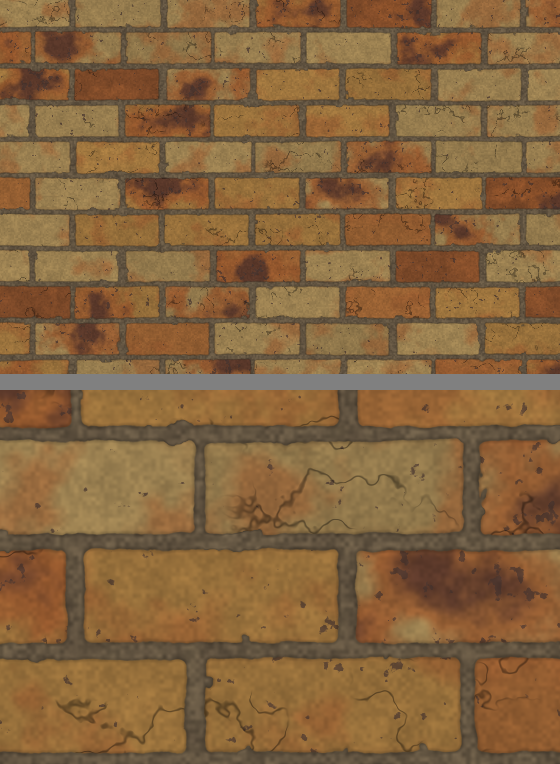
Top, the full canvas; bottom, a detail of the centre.
Write a WebGL 2 fragment shader that draws this texture.

```glsl
#version 300 es
precision highp float;
// Weathered yellow brick wall in running bond with sandy mortar.
// Each brick is a ragged rounded box; hashes pick its tint, size and tilt,
// and fractal noise adds orange firing, scorches, pits, cracks and grain.

uniform vec2 u_resolution;
out vec4 fragColor;

const vec2 PITCH = vec2(0.2414, 0.0972);   // brick plus joint, canvas height = 1

float hash(vec2 p) {
    vec3 q = fract(p.xyx * 0.1031);
    q += dot(q, q.yzx + 33.33);
    return fract((q.x + q.y) * q.z);
}

float noise(vec2 p) {
    vec2 i = floor(p), f = fract(p);
    f = f * f * (3.0 - 2.0 * f);
    return mix(mix(hash(i), hash(i + vec2(1, 0)), f.x),
               mix(hash(i + vec2(0, 1)), hash(i + vec2(1, 1)), f.x), f.y);
}

float fbm(vec2 p) {
    float sum = 0.0, amp = 0.533;
    for (int i = 0; i < 4; i++) {
        sum += amp * noise(p);
        p = mat2(1.6, 1.2, -1.2, 1.6) * p + 5.7;
        amp *= 0.5;
    }
    return sum;
}

float roundedBox(vec2 p, vec2 halfSize, float radius) {
    vec2 d = abs(p) - halfSize + radius;
    return length(max(d, 0.0)) + min(max(d.x, d.y), 0.0) - radius;
}

// Fired clay tint: mostly pale yellow, some amber, few orange, brown or red
vec3 clayTint(float pick) {
    vec3 tint = vec3(0.585, 0.485, 0.305);
    tint = mix(tint, vec3(0.60, 0.445, 0.235), step(0.60, pick));
    tint = mix(tint, vec3(0.58, 0.37, 0.195), step(0.83, pick));
    tint = mix(tint, vec3(0.46, 0.27, 0.15), step(0.91, pick));
    tint = mix(tint, vec3(0.56, 0.25, 0.17), step(0.96, pick));
    return mix(tint, vec3(0.42, 0.32, 0.28), step(0.985, pick));
}

vec3 brickColor(vec2 q, vec2 id, float d) {
    vec2 s = q + id * 3.17;
    float wear = hash(id + 41.0);
    float cloud = fbm(s * 16.0);
    vec3 color = clayTint(hash(id + 17.0));
    color *= 0.95 + 0.10 * hash(id + 29.0);

    // Orange firing: soft clouds, stronger along the edges
    float wash = smoothstep(0.54, 0.82, cloud + 0.16 * wear);
    wash += 0.25 * smoothstep(-0.010, 0.0, d) * wear;
    color = mix(color, vec3(0.58, 0.34, 0.18), 0.55 * min(wash, 1.0));

    // Scorched patch near one end of some bricks
    float scorched = step(0.76, wear);
    vec2 spot = vec2(hash(id + 53.0) - 0.5, hash(id + 59.0) - 0.5) * vec2(0.20, 0.06);
    float heat = 1.0 - length((q - spot) * vec2(9.5, 17.0)) + 3.0 * (cloud - 0.5);
    color = mix(color, vec3(0.57, 0.33, 0.17), 0.8 * scorched * smoothstep(-0.7, 0.2, heat));
    color = mix(color, vec3(0.30, 0.19, 0.16), 0.8 * scorched * smoothstep(0.2, 1.0, heat));

    // Dark pits, denser on worn bricks and inside scorches
    float pits = fbm(s * 95.0 + 8.0) + 0.08 * wear + 0.10 * scorched * clamp(heat, 0.0, 1.0);
    color = mix(color, vec3(0.27, 0.20, 0.18), 0.7 * smoothstep(0.80, 0.87, pits));

    // Hairline cracks follow a broken noise contour
    float ridge = abs(fbm(s * 24.0 + 31.0) - 0.5);
    float broken = smoothstep(0.50, 0.66, noise(s * 20.0 + 3.0));
    float crack = (1.0 - smoothstep(0.0, 0.028, ridge)) * broken;
    color *= 1.0 - 0.36 * crack * step(0.45, hash(id + 67.0));

    // Mottling, grain and a darkened rim
    color *= 0.91 + 0.18 * fbm(s * 60.0);
    color *= 0.93 + 0.14 * noise(s * 260.0);
    return color * (1.0 - 0.15 * smoothstep(-0.0035, 0.0, d));
}

vec3 mortarColor(vec2 p, float d) {
    vec3 color = mix(vec3(0.33, 0.28, 0.22), vec3(0.44, 0.38, 0.29), fbm(p * 70.0));
    color *= 0.85 + 0.30 * noise(p * 240.0);
    return color * (0.82 + 0.18 * smoothstep(0.0, 0.004, d));
}

void main() {
    vec2 p = gl_FragCoord.xy / u_resolution.y;
    float pixel = 1.0 / u_resolution.y;

    // Courses count down from the top; alternate ones shift by half a brick
    float wave = 0.003 * (noise(vec2(p.x * 5.0, p.y * 8.0)) - 0.5);
    float course = (1.0 - p.y + wave) / PITCH.y + 0.176;
    float row = floor(course);
    float shift = mix(0.193, 0.084, mod(row, 2.0)) + 0.008 * (hash(vec2(row, 7.0)) - 0.5);
    float column = (p.x - shift) / PITCH.x + 1.0;
    vec2 id = vec2(floor(column), row);
    vec2 q = (vec2(fract(column), 1.0 - fract(course)) - 0.5) * PITCH;

    // Hand laid: small offset, tilt and size change per brick
    vec2 jitter = vec2(hash(id + 3.0), hash(id + 11.0)) - 0.5;
    q -= jitter * vec2(0.005, 0.002);
    q.y += q.x * 0.022 * (hash(id + 23.0) - 0.5);
    vec2 halfSize = vec2(0.1132, 0.0418) + jitter.yx * vec2(0.005, 0.0015);

    // Ragged outline with occasional larger chips
    float d = roundedBox(q, halfSize, 0.006);
    d += 0.005 * (fbm(p * 65.0) - 0.5);
    d += 0.007 * smoothstep(0.64, 0.82, fbm(p * 32.0 + 19.0));

    float brick = 1.0 - smoothstep(-pixel, pixel, d);
    vec3 color = mix(mortarColor(p, d), brickColor(q, id, d), brick);
    fragColor = vec4(color, 1.0);
}
```
